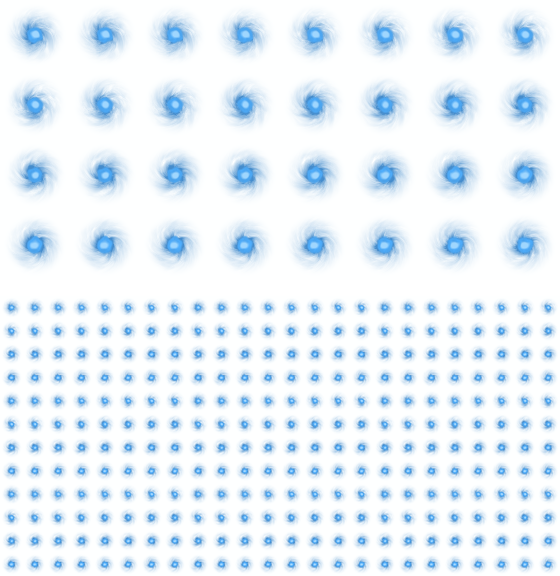
Top, the tile; bottom, the same tile 3 across and 3 down.
Write a Shadertoy shader that draws this pattern.

```glsl
const vec2 GRID = vec2(8.0, 4.0);        // repeats across and down
const float CORE_RADIUS = 0.112;         // radii are fractions of a cell
const float HEART_RADIUS = 0.055;
const float HALO_FALLOFF = 10.4;
const float HALO_FADE_START = 0.30;
const float HALO_FADE_END = 0.46;
const float WISP_SCALE = 8.0;
const float WISP_CONTRAST = 1.15;
const float SWIRL = 4.0;
const float FRAME_STEP = 0.07;           // drift of the wisps from cell to cell
const vec3 PAPER = vec3(0.995, 1.0, 1.0);
const vec3 HALO_BLUE = vec3(0.27, 0.55, 0.80);
const vec3 CORE_BLUE = vec3(0.30, 0.66, 0.96);
const vec3 HEART_BLUE = vec3(0.66, 0.86, 1.0);

// Integer hash giving a gradient vector for a lattice point
vec3 latticeGradient(ivec3 cell) {
    uvec3 v = uvec3(cell + 1024) * 1664525u + 1013904223u;
    v.x += v.y * v.z;
    v.y += v.z * v.x;
    v.z += v.x * v.y;
    v ^= v >> 16u;
    v.x += v.y * v.z;
    v.y += v.z * v.x;
    v.z += v.x * v.y;
    return vec3(v & 65535u) / 32767.5 - 1.0;
}

float gradientNoise(vec3 p) {
    ivec3 base = ivec3(floor(p));
    vec3 f = fract(p);
    vec3 blend = f * f * f * (f * (f * 6.0 - 15.0) + 10.0);
    float sum = 0.0;
    for (int i = 0; i < 8; i++) {
        ivec3 corner = ivec3(i & 1, (i >> 1) & 1, i >> 2);
        vec3 c = vec3(corner);
        vec3 w = mix(1.0 - blend, blend, c);
        sum += w.x * w.y * w.z * dot(latticeGradient(base + corner), f - c);
    }
    return sum;
}

float fbm(vec3 p) {
    float sum = 0.0;
    float amplitude = 1.0;
    for (int i = 0; i < 4; i++) {
        sum += amplitude * gradientNoise(p);
        p = p * vec3(2.0, 2.0, 1.5) + 7.3;
        amplitude *= 0.55;
    }
    return sum;
}

vec2 rotate(vec2 p, float angle) {
    float c = cos(angle);
    float s = sin(angle);
    return vec2(c * p.x - s * p.y, s * p.x + c * p.y);
}

void mainImage(out vec4 fragColor, in vec2 fragCoord) {
    vec2 uv = fragCoord / iResolution.xy * GRID;
    vec2 cell = mod(floor(uv), GRID);
    vec2 p = fract(uv) - 0.5;
    float r = length(p);
    float phase = ((GRID.y - 1.0 - cell.y) * GRID.x + cell.x) * FRAME_STEP;

    // Twisted and warped smoke
    vec2 swirled = rotate(p, SWIRL * r) * WISP_SCALE;
    vec2 warp = vec2(gradientNoise(vec3(swirled * 0.7, phase)),
                     gradientNoise(vec3(swirled * 0.7 + 19.0, phase)));
    float wisps = fbm(vec3(swirled + 0.8 * warp, phase + 5.0));

    // Halo, gone before the cell border
    float density = exp(-HALO_FALLOFF * (r + 0.025 * warp.x - 0.1));
    density *= max(0.0, 1.0 + WISP_CONTRAST * wisps);
    density *= 1.0 - smoothstep(HALO_FADE_START, HALO_FADE_END, r);
    vec3 color = mix(PAPER, HALO_BLUE, min(density, 1.0));

    // Uneven core and its pale heart
    float wobble = gradientNoise(vec3(p * 11.0 + 31.0, phase * 1.5));
    float coreR = r + 0.03 * wobble + 0.012 * wisps;
    float core = 1.0 - smoothstep(CORE_RADIUS - 0.022, CORE_RADIUS + 0.016, coreR);
    vec3 coreColor = CORE_BLUE * (1.0 + 0.10 * wisps);
    color = mix(color, coreColor, 0.95 * core);
    float heart = 1.0 - smoothstep(HEART_RADIUS - 0.025, HEART_RADIUS + 0.02, r + 0.035 * wobble);
    color = mix(color, HEART_BLUE, 0.9 * heart);

    fragColor = vec4(clamp(color, 0.0, 1.0), 1.0);
}
```
